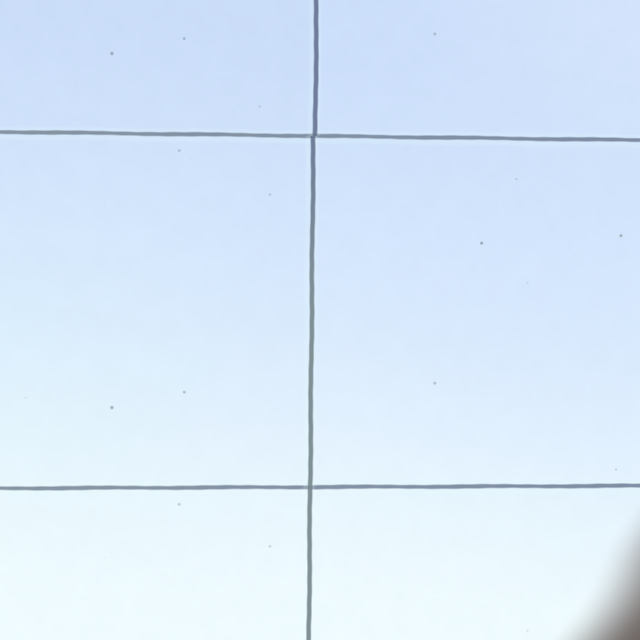
This pattern is drawn by a Shadertoy shader. Its source:

```glsl
const vec3 SKY_BLUE = vec3(0.795, 0.868, 0.978);
const vec3 MID_BLUE = vec3(0.835, 0.905, 0.992);
const vec3 PALE_GLAZE = vec3(0.940, 0.988, 1.000);
const vec3 GROUT_BLUE = vec3(0.40, 0.45, 0.57);
const vec3 GROUT_GREY = vec3(0.47, 0.53, 0.55);
const vec3 SHADOW_BROWN = vec3(0.44, 0.41, 0.40);

vec2 hash2(vec2 p) {
    vec3 q = fract(vec3(p.xyx) * vec3(0.1031, 0.1030, 0.0973));
    q += dot(q, q.yzx + 33.33);
    return fract((q.xx + q.yz) * q.zy);
}

// Distance to the nearest jittered cell point
float cellular(vec2 p) {
    vec2 cell = floor(p);
    float nearest = 2.0;
    for (int j = -1; j <= 1; j++) {
        for (int i = -1; i <= 1; i++) {
            vec2 c = cell + vec2(i, j);
            nearest = min(nearest, length(c + hash2(c) - p));
        }
    }
    return nearest;
}

float softDisc(float dist, float radius, float blur) {
    return 1.0 - smoothstep(max(radius - blur, 0.0), radius + blur, dist);
}

// Sparse dark flecks, at most one per cell
float flecks(vec2 p, float cells, float density, float blur) {
    vec2 cell = floor(p * cells);
    vec2 rnd = hash2(cell + 17.0);
    vec2 centre = (cell + 0.2 + 0.6 * hash2(cell + 5.0)) / cells;
    float radius = mix(0.0012, 0.0024, rnd.y);
    return step(rnd.x, density) * rnd.y * softDisc(length(p - centre), radius, blur);
}

// Signed offset from the nearest line of a repeating family
float seamOffset(float coord, float pitch) {
    return (fract(coord / pitch + 0.5) - 0.5) * pitch;
}

float seamWaver(float along, float seed) {
    return 0.0005 * sin(along * 31.0 + seed) + 0.0002 * sin(along * 173.0 + 2.0 * seed);
}

// Pale bevel on both sides of a grout line, then the line itself
vec3 drawSeam(vec3 base, float offset, float halfWidth, vec3 grout, float blur) {
    float d = abs(offset);
    float bevelWidth = offset < 0.0 ? 0.011 : 0.008;
    float bevel = softDisc(d, bevelWidth, 0.003);
    float line = softDisc(d, halfWidth, blur);
    base = mix(base, base * 0.6 + vec3(0.36, 0.40, 0.395), 0.45 * bevel);
    return mix(base, grout, 0.92 * line);
}

// Glaze lit from below, coolest at the top
vec3 glaze(vec2 uv) {
    float light = uv.y + 0.07 * (uv.x - 0.5) + 0.015 * sin(uv.x * 7.0 + uv.y * 4.0);
    vec3 col = mix(MID_BLUE, SKY_BLUE, smoothstep(0.55, 1.0, light));
    col = mix(PALE_GLAZE, col, smoothstep(-0.02, 0.66, light));
    float leftTint = (1.0 - smoothstep(0.0, 0.5, uv.x)) * softDisc(abs(uv.y - 0.45), 0.2, 0.2);
    col += leftTint * vec3(0.008, 0.016, 0.0);
    float rightGlow = smoothstep(0.55, 1.0, uv.x) * smoothstep(0.65, 1.0, uv.y);
    return col + rightGlow * vec3(0.028, 0.022, 0.004);
}

void mainImage(out vec4 fragColor, in vec2 fragCoord) {
    vec2 uv = fragCoord / iResolution.xy;
    float pixel = 1.0 / min(iResolution.x, iResolution.y);
    float blur = max(0.0018, pixel);

    // Slightly converging rows, with a small column shift above the upper seam
    float rowPitch = 0.557 - 0.017 * uv.x;
    float rowCoord = uv.y - 0.237 - 0.004 * uv.x;
    float row = floor(rowCoord / rowPitch);
    float upperRow = step(0.5, row);
    float columnLine = 0.4825 + 0.009 * uv.y + 0.003 * upperRow;
    float columnPitch = 0.62;
    float column = floor((uv.x - columnLine) / columnPitch);

    // Glaze with a faint mottle and a slight tone per tile
    vec3 col = glaze(uv);
    float mottle = cellular(uv * 24.0) + 0.5 * cellular(uv * 61.0) - 0.7;
    col += 0.007 * mottle;
    col += 0.006 * (hash2(vec2(column, row) + 9.0).x - 0.5);

    // Grout lines
    float rowOffset = seamOffset(rowCoord, rowPitch) + seamWaver(uv.x, row);
    float columnOffset = seamOffset(uv.x - columnLine, columnPitch) + seamWaver(uv.y, 2.0);
    vec3 rowGrout = mix(GROUT_GREY, GROUT_BLUE, 0.35 + 0.4 * uv.x) + 0.05;
    vec3 columnGrout = mix(GROUT_GREY, GROUT_BLUE, smoothstep(0.5, 0.85, uv.y));
    col = drawSeam(col, rowOffset, 0.0030, rowGrout, blur);
    col = drawSeam(col, columnOffset, 0.0035, columnGrout, blur);

    // Chips along the rows and flecks on the tiles
    float chips = flecks(vec2(uv.x, rowOffset + 0.06), 8.0, 0.25, blur);
    float dirt = flecks(uv, 9.0, 0.09, max(0.001, pixel));
    col = mix(col, GROUT_GREY, 0.7 * max(chips, dirt));

    // Soft shadow entering the lower right corner
    vec2 corner = vec2(1.0 - uv.x, uv.y) / vec2(0.14, 0.21);
    float reach = corner.x + corner.y + 0.06 * sin(uv.y * 28.0);
    float shadow = 1.0 - smoothstep(0.0, 1.05, reach);
    col = mix(col, SHADOW_BROWN, shadow);

    fragColor = vec4(clamp(col, 0.0, 1.0), 1.0);
}
```
